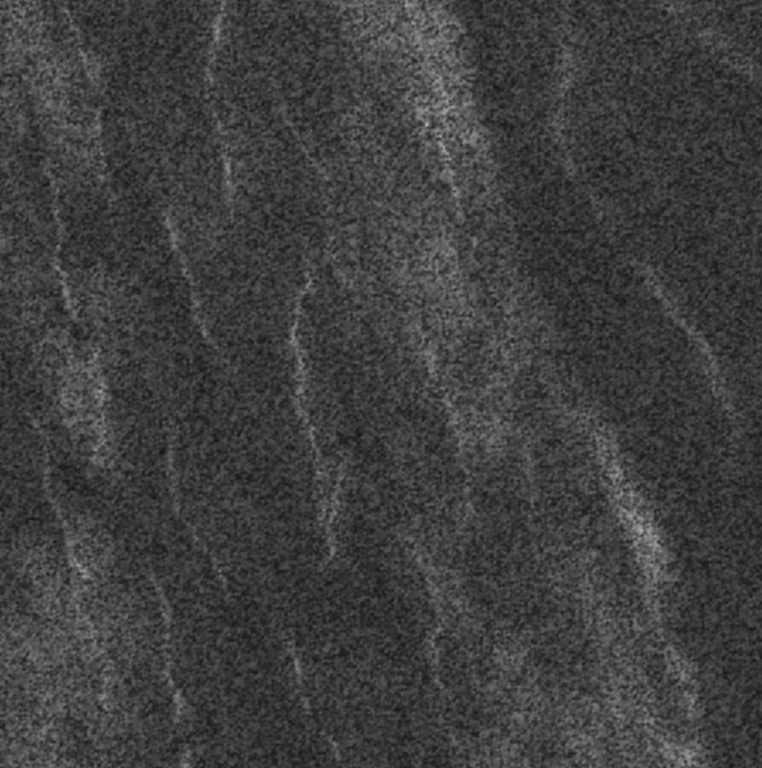
Give the GLSL for this texture, as a WebGL 2 fragment shader.

```glsl
#version 300 es
precision highp float;

// Grey radar-like terrain: a broad soft ridge crosses dark plains, with long
// thin veins on the left and a winding channel on the right. Layered value
// noise shapes the relief, then fine multiplicative speckle covers everything.

#define GRAINS vec2(225.0, 265.0)
#define SPECKLE 0.605
#define DARK_LEVEL 0.209
#define RIDGE_GAIN 0.080
#define CREST_GAIN 0.080
#define UPLAND_GAIN 0.085
#define CHANNEL_GAIN 0.068
#define VEIN_COUNT 18
#define VEIN_WIDTH 0.0050
#define VEIN_GAIN 0.120
#define HALO_GAIN 0.050

uniform vec2 u_resolution;
out vec4 fragColor;

float hash(ivec2 cell) {
    uvec2 q = uvec2(cell) * uvec2(1597334673u, 3812015801u);
    uint h = (q.x ^ q.y) * 1597334673u;
    h = (h ^ (h >> 15)) * 2246822519u;
    h ^= h >> 13;
    return float(h >> 8) / 16777216.0;
}

float noise(vec2 p) {
    ivec2 cell = ivec2(floor(p));
    vec2 f = fract(p);
    f = f * f * (3.0 - 2.0 * f);
    float low = mix(hash(cell), hash(cell + ivec2(1, 0)), f.x);
    float high = mix(hash(cell + ivec2(0, 1)), hash(cell + ivec2(1, 1)), f.x);
    return mix(low, high, f.y);
}

float fbm(vec2 p) {
    float sum = 0.0, weight = 0.52;
    for (int i = 0; i < 4; i++) {
        sum += weight * noise(p);
        p = mat2(0.8, 0.6, -0.6, 0.8) * p * 2.1 + 17.3;
        weight *= 0.5;
    }
    return sum;
}

float bell(float d, float width) {
    return exp(-d * d / (width * width));
}

// Thin wandering line with a sharp left flank and a soft right flank.
float vein(vec2 p, int index, float patches) {
    float id = float(index);
    vec2 centre = fract(vec2(0.7549, 0.5698) * id + vec2(0.12, 0.35)) * vec2(0.62, 1.0);
    float halfLength = mix(0.09, 0.24, hash(ivec2(index, 71)));
    float slope = mix(-0.05, 0.45, hash(ivec2(index, 72)));
    float strength = mix(0.40, 1.0, hash(ivec2(index, 73)));
    float dy = p.y - centre.y;
    float path = centre.x - slope * dy
        + 0.045 * (noise(vec2(p.y * 9.0, id * 7.0)) - 0.5)
        + 0.016 * (noise(vec2(p.y * 32.0, id * 5.0 + 90.0)) - 0.5)
        + 0.006 * (noise(vec2(p.y * 90.0, id * 3.0 + 40.0)) - 0.5);
    float d = p.x - path;
    float fade = 1.0 - smoothstep(0.6 * halfLength, halfLength, abs(dy));
    float broken = smoothstep(0.15, 0.8, noise(p * vec2(20.0, 36.0) + id * 3.7));
    float core = bell(d, VEIN_WIDTH) * (0.45 + 0.65 * broken);
    float halo = exp(-abs(d) / (d > 0.0 ? 0.030 : 0.007)) * (0.3 + 1.1 * patches);
    return fade * strength * (VEIN_GAIN * core + HALO_GAIN * halo);
}

// Broad ridge: firm right edge, long fade to the left, bright lower crest.
float ridge(vec2 p, float patches) {
    float wander = 0.06 * (fbm(p * 7.0 + 31.0) - 0.5);
    float inside = 0.925 - 0.33 * p.y + 0.03 * bell(p.y - 0.35, 0.25) + wander - p.x;
    float reach = mix(0.46, 0.27, p.y);
    float body = smoothstep(-0.010, 0.028, inside)
        * (1.0 - smoothstep(0.35 * reach, reach, inside));
    float crest = bell(inside - 0.032, 0.026) * (1.0 - smoothstep(0.36, 0.48, p.y));
    return RIDGE_GAIN * body * (0.50 + patches) + CREST_GAIN * crest * (0.35 + patches);
}

// Winding channel and a slanting streak in the right-hand plain.
float channel(vec2 p, float patches) {
    float t = 0.97 - p.y;
    float path = 0.745 + 0.30 * t - 0.055 * sin(9.5 * t)
        + 0.022 * (noise(vec2(p.y * 22.0, 4.0)) - 0.5);
    float span = smoothstep(-0.02, 0.05, t) * (1.0 - smoothstep(0.54, 0.62, t));
    float line = span * bell(p.x - path, 0.0115);
    float slant = dot(p - vec2(0.93, 0.945), vec2(0.62, 0.78)) + 0.02 * (patches - 0.5);
    float streak = bell(slant, 0.015) * smoothstep(0.80, 0.88, p.x);
    return CHANNEL_GAIN * (line + 1.2 * streak) * (0.65 + 0.7 * patches);
}

void main() {
    vec2 p = gl_FragCoord.xy / u_resolution.y;

    // Mottling drawn out along the down-right grain of the terrain.
    vec2 along = vec2(p.x + 0.35 * p.y, p.y - 0.35 * p.x);
    float patches = smoothstep(0.25, 0.75, fbm(along * vec2(21.0, 9.0) + 5.0));
    float broad = fbm(along * vec2(6.0, 3.0) + 43.0);

    float upland = 1.0 - smoothstep(0.10, 0.25, p.x + 0.16 * (broad - 0.5));
    float level = DARK_LEVEL + 0.055 * (broad - 0.45) + 0.020 * (patches - 0.4);
    level += UPLAND_GAIN * upland * patches * smoothstep(0.25, 0.6, broad);
    level += ridge(p, patches) + channel(p, patches);
    float veins = 0.0;
    for (int i = 0; i < VEIN_COUNT; i++) veins += vein(p, i, patches);
    level += veins;

    // Two turned grids of fine grain hide any lattice.
    vec2 turned = mat2(0.83, 0.56, -0.56, 0.83) * p;
    float grain = noise(p * GRAINS) + noise(turned * GRAINS.yx + 300.0) - 1.0;
    level *= 1.0 + SPECKLE * grain;

    fragColor = vec4(vec3(clamp(level, 0.0, 1.0)), 1.0);
}
```
